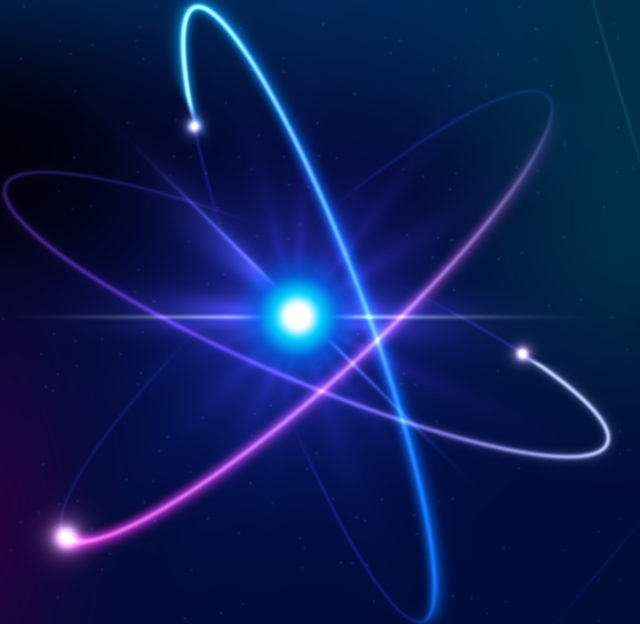
Give the GLSL for this background, as a Shadertoy shader.

```glsl
// Glowing atom: three sheared elliptical orbits with comet trails around a bright nucleus.

const float TAU = 6.2831853;

float hash(vec2 p) {
    p = fract(p * vec2(123.34, 456.21));
    p += dot(p, p + 45.32);
    return fract(p.x * p.y);
}

float bell(float d, float width) {
    return exp(-d * d / (width * width));
}

// Thin line through a, fading out along its direction
float streak(vec2 p, vec2 a, float angle, float width, float reach) {
    vec2 dir = vec2(cos(angle), sin(angle));
    vec2 v = p - a;
    float across = dir.x * v.y - dir.y * v.x;
    return bell(across, width) * (1.0 - smoothstep(0.0, reach, abs(dot(v, dir))));
}

// shape = half height, half width, shear; returns distance and age behind the head
vec2 orbit(vec2 v, vec3 shape, float headAngle, float turn) {
    vec2 q = vec2(v.y / shape.x, (v.x - shape.z * v.y) / shape.y);
    vec2 grad = vec2(q.y / shape.y, q.x / shape.x - q.y * shape.z / shape.y);
    float d = 0.5 * abs(dot(q, q) - 1.0) / max(length(grad), 1e-4);
    return vec2(d, fract(turn * (atan(q.y, q.x) - headAngle) / TAU));
}

// Position of the particle leading the trail
vec2 headOffset(vec3 shape, float angle) {
    float y = shape.x * cos(angle);
    return vec2(shape.z * y + shape.y * sin(angle), y);
}

vec3 particle(float d, float size, vec3 halo) {
    return halo * bell(d, size * 2.0) * 0.6 + vec3(0.9, 0.85, 0.9) * bell(d, size);
}

vec3 background(vec2 p) {
    vec3 col = mix(vec3(0.0, 0.045, 0.22), vec3(0.005, 0.015, 0.15), smoothstep(0.25, 0.75, p.y));
    col = mix(col, vec3(0.0, 0.17, 0.36), smoothstep(0.68, 1.05, p.y + 0.15 * (p.x - 0.5)) * 0.9);
    col = mix(col, vec3(0.0, 0.18, 0.28), smoothstep(0.6, 1.02, p.x) * smoothstep(0.2, 0.65, p.y));
    col *= 1.0 - 0.75 * bell(length((p - vec2(0.0, 0.74)) / vec2(1.0, 0.85)), 0.22);
    col = mix(col, vec3(0.15, 0.0, 0.24), 0.9 * bell(length((p - vec2(-0.03, 0.16)) * vec2(1.6, 0.8)), 0.24));
    // Faint specks scattered on a grid
    vec2 cell = floor(p * 38.0);
    vec2 spot = 0.2 + 0.6 * vec2(hash(cell + 3.1), hash(cell + 8.7));
    float speck = bell(length(fract(p * 38.0) - spot), 0.09) * step(0.88, hash(cell));
    col += vec3(0.03, 0.07, 0.10) * speck;
    // Distant light trails near the right corners
    col += vec3(0.0, 0.10, 0.10) * streak(p, vec2(0.985, 0.88), -1.284, 0.0025, 0.3);
    col += vec3(0.02, 0.03, 0.09) * streak(p, vec2(0.965, 0.09), 0.873, 0.003, 0.2);
    return col;
}

vec3 starburst(vec2 v) {
    float r = length(v);
    float a = atan(v.y, v.x);
    vec3 col = vec3(0.12, 0.12, 0.36) * exp(-r * r / 0.028);
    col += vec3(0.01, 0.03, 0.13) * exp(-r * r / 0.09);
    // Soft beams of varying direction, breadth and length
    for (int i = 0; i < 18; i++) {
        float n = float(i);
        float rnd = hash(vec2(n, 7.3));
        float angle = (n + 0.7 * rnd) * TAU / 18.0;
        float beam = bell(sin(0.5 * (a - angle)), 0.03 + 0.04 * hash(vec2(n, 2.9)));
        col += mix(vec3(0.04, 0.08, 0.25), vec3(0.12, 0.05, 0.24), rnd)
             * beam * exp(-r / (0.09 + 0.09 * rnd)) * smoothstep(0.02, 0.12, r);
    }
    // Wide flare to the upper left and along the horizon
    col += vec3(0.16, 0.18, 0.40) * bell(sin(0.5 * (a - 2.36)), 0.08) * exp(-r * r / 0.04);
    col += vec3(0.17, 0.15, 0.36) * bell(v.y, 0.03) * bell(v.x, 0.22);
    return col;
}

void mainImage(out vec4 fragColor, in vec2 fragCoord) {
    vec2 p = fragCoord / iResolution.y;
    float pixel = 0.6 / iResolution.y;
    vec2 center = vec2(0.477, 0.493);
    vec2 v = p - center;
    float r = length(v);
    float outer = smoothstep(0.14, 0.30, r);
    vec3 col = background(p) + starburst(v);

    // Lens streaks
    col += vec3(0.20, 0.28, 0.50) * streak(p, center + vec2(0.0, 0.012), -0.785, 0.0035, 0.43);
    col += vec3(0.42, 0.44, 0.32) * streak(p, center - vec2(0.0, 0.001), 0.0, 0.0035, 0.5);

    // Nucleus: blue shell, cyan body, white core
    col = mix(col, vec3(0.01, 0.36, 0.87), 0.95 * (1.0 - smoothstep(0.045, 0.115, r)));
    col = mix(col, vec3(0.0, 0.84, 1.0), 1.0 - smoothstep(0.03, 0.072, r));
    col = mix(col, vec3(1.0), 1.0 - smoothstep(0.016, 0.041, r));

    // Violet orbit, white at its head
    vec3 shape = vec3(0.228, 0.240, -1.842);
    vec2 w = p - vec2(0.491, 0.496);
    vec2 o = orbit(w, shape, 1.85, 1.0);
    float trail = smoothstep(0.0, 0.015, o.y) * (1.0 - smoothstep(0.45, 0.82, o.y));
    vec3 tint = mix(vec3(0.75, 0.75, 0.80), vec3(0.27, 0.13, 0.46), smoothstep(0.12, 0.45, o.y));
    col += tint * trail * (0.8 * bell(o.x, 0.003 + pixel) + 0.16 * bell(o.x, 0.011));
    col += vec3(0.06, 0.05, 0.20) * bell(o.x, 0.002 + pixel) * (1.0 - trail) * outer;
    col += particle(length(w - headOffset(shape, 1.85)), 0.009, vec3(0.60, 0.38, 0.45));

    // Cyan orbit, cooling to blue
    shape = vec3(0.493, 0.095, -0.36);
    w = p - vec2(0.495, 0.496);
    o = orbit(w, shape, -0.913, 1.0);
    trail = smoothstep(0.0, 0.02, o.y) * (1.0 - smoothstep(0.55, 0.68, o.y));
    tint = mix(vec3(0.70, 0.72, 0.62), vec3(0.04, 0.18, 0.32), smoothstep(0.08, 0.55, o.y));
    vec3 glow = mix(vec3(0.0, 0.32, 0.42), vec3(0.0, 0.24, 0.46), smoothstep(0.1, 0.4, o.y));
    col += trail * (tint * bell(o.x, 0.0033 + pixel) + glow * bell(o.x, 0.013));
    col += vec3(0.05, 0.05, 0.22) * bell(o.x, 0.002 + pixel) * (1.0 - trail) * outer;
    col += particle(length(w - headOffset(shape, -0.913)), 0.009, vec3(0.38, 0.38, 0.60));

    // Magenta orbit, widest near its head
    shape = vec3(0.361, 0.153, 1.004);
    w = p - vec2(0.491, 0.493);
    o = orbit(w, shape, -2.94, -1.0);
    trail = smoothstep(0.0, 0.012, o.y) * (1.0 - smoothstep(0.28, 0.50, o.y));
    tint = mix(vec3(0.62, 0.10, 0.47), vec3(0.36, 0.12, 0.30), smoothstep(0.08, 0.3, o.y));
    col += trail * (tint * bell(o.x, 0.012) + vec3(0.26, 0.27, 0.24) * bell(o.x, 0.003 + pixel));
    col += vec3(0.02, 0.05, 0.13) * bell(o.x, 0.002 + pixel) * (1.0 - trail) * outer;
    col += particle(length(w - headOffset(shape, -2.94)), 0.018, vec3(0.60, 0.35, 0.48));

    fragColor = vec4(clamp(col, 0.0, 1.0), 1.0);
}
```
